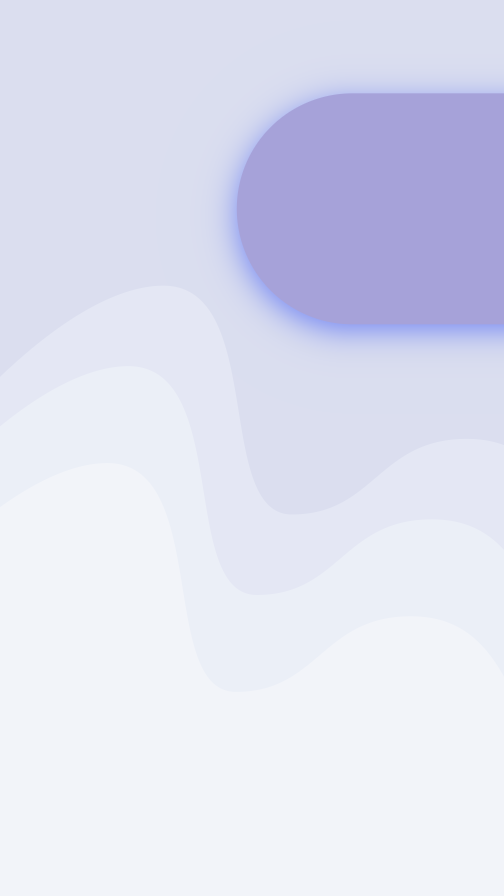
A Shadertoy shader for this background:

```glsl
// Pale layered waves below a glowing lavender capsule that runs off the right edge.

// Lengths are in canvas widths, origin at the lower left.
const vec3 SKY_COLOR     = vec3(0.857, 0.871, 0.937);
const vec3 CAPSULE_COLOR = vec3(0.651, 0.637, 0.851);
const vec3 GLOW_COLOR    = vec3(0.48, 0.55, 0.96);
const vec3 HALO_COLOR    = vec3(0.80, 0.82, 0.87);
const vec3 WAVE_COLORS[3] = vec3[3](
    vec3(0.894, 0.906, 0.957),
    vec3(0.922, 0.937, 0.969),
    vec3(0.949, 0.957, 0.977));
const vec2 WAVE_SHIFTS[3] = vec2[3](
    vec2(0.0), vec2(-0.0694, -0.1597), vec2(-0.111, -0.352));

const vec2  CAPSULE_CENTER = vec2(0.699, 1.3634);
const float CAPSULE_RADIUS = 0.2292;
const float GLOW_DROP   = 0.014;
const float GLOW_SPREAD = 0.030;
const float HALO_DROP   = 0.018;
const float HALO_SPREAD = 0.055;
const float HALO_AMOUNT = 0.25;

// Wave profile: cubic segments, each sharing its end with the next.
const int SEGMENTS = 4;
const vec2 PROFILE[13] = vec2[13](
    vec2(0.000, 1.030), vec2(0.116, 1.141), vec2(0.231, 1.211),
    vec2(0.324, 1.211), vec2(0.528, 1.211), vec2(0.424, 0.757),
    vec2(0.579, 0.757), vec2(0.743, 0.757), vec2(0.750, 0.907),
    vec2(0.926, 0.907), vec2(1.009, 0.907), vec2(1.065, 0.870),
    vec2(1.111, 0.787));

vec2 bezier(vec2 a, vec2 b, vec2 c, vec2 d, float t) {
    float s = 1.0 - t;
    return s * s * s * a + 3.0 * s * s * t * b + 3.0 * s * t * t * c + t * t * t * d;
}

vec2 bezierTangent(vec2 a, vec2 b, vec2 c, vec2 d, float t) {
    float s = 1.0 - t;
    return s * s * (b - a) + 2.0 * s * t * (c - b) + t * t * (d - c);
}

// Approximate signed distance to the profile, negative below it.
float waveDistance(vec2 p) {
    int k = 0;
    for (int i = 1; i < SEGMENTS; i++) {
        if (p.x > PROFILE[3 * i].x) k = 3 * i;
    }
    vec2 a = PROFILE[k], b = PROFILE[k + 1], c = PROFILE[k + 2], d = PROFILE[k + 3];

    // x grows steadily along a segment, so bisect for its parameter.
    float t = 0.5;
    float stepSize = 0.25;
    for (int i = 0; i < 16; i++) {
        t += bezier(a, b, c, d, t).x < p.x ? stepSize : -stepSize;
        stepSize *= 0.5;
    }
    vec2 tangent = bezierTangent(a, b, c, d, t);
    return (p.y - bezier(a, b, c, d, t).y) * tangent.x / length(tangent);
}

// Capsule open to the right.
float capsuleDistance(vec2 p) {
    p -= CAPSULE_CENTER;
    return length(vec2(min(p.x, 0.0), p.y)) - CAPSULE_RADIUS;
}

// Smooth falloff close to a blurred edge.
float blurredEdge(float dist, float spread) {
    return 1.0 / (1.0 + exp(1.702 * dist / spread));
}

float fillMask(float dist, float pixel) {
    return clamp(0.5 - dist / pixel, 0.0, 1.0);
}

void mainImage(out vec4 fragColor, in vec2 fragCoord) {
    float pixel = 1.0 / iResolution.x;
    vec2 p = fragCoord * pixel;
    vec3 color = SKY_COLOR;

    // Soft halo and blue glow, dropped slightly below the capsule
    float halo = blurredEdge(capsuleDistance(p + vec2(0.0, HALO_DROP)), HALO_SPREAD);
    float glow = blurredEdge(capsuleDistance(p + vec2(0.0, GLOW_DROP)), GLOW_SPREAD);
    color = mix(color, HALO_COLOR, HALO_AMOUNT * halo);
    color = mix(color, GLOW_COLOR, glow);

    // Capsule
    color = mix(color, CAPSULE_COLOR, fillMask(capsuleDistance(p), pixel));

    // Waves, back to front
    for (int i = 0; i < 3; i++) {
        color = mix(color, WAVE_COLORS[i], fillMask(waveDistance(p - WAVE_SHIFTS[i]), pixel));
    }

    fragColor = vec4(color, 1.0);
}
```
